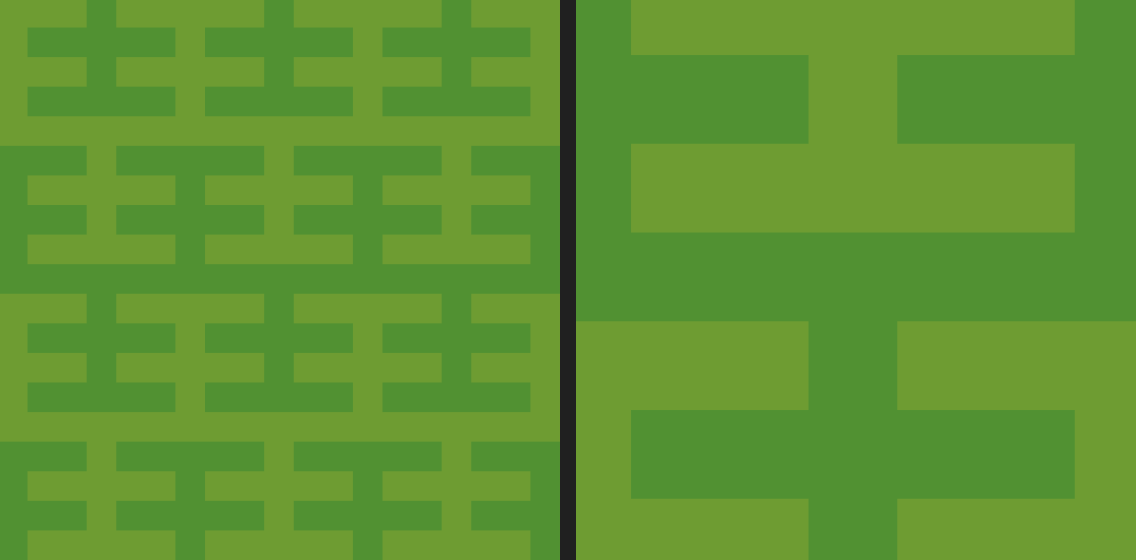
Left: the whole. Right: its middle third, enlarged.
A Shadertoy shader for this pattern:

```glsl
// Interlocking two-tone fretwork: bars joined by stems, standing on full-width strips.
// Every second band swaps its two greens. Each grid row is one horizontal profile,
// and rows are blended by their exact coverage of the pixel, which smooths all edges.

const float UNITS = 18.93;        // grid units across the canvas
const float LEFT_MARGIN = 0.93;   // units left of the first bar
const float MOTIF_WIDTH = 6.0;    // bar of five units plus a gap of one
const int BAND_ROWS = 5;          // bar, stem, bar, stem, strip

const vec3 LIGHT_GREEN = vec3(0.43, 0.61, 0.195);
const vec3 DARK_GREEN = vec3(0.318, 0.57, 0.198);

// Coverage of a stripe repeated every period, filtered over one pixel
float stripe(float x, float center, float width, float period, float pixel) {
    float d = abs(mod(x - center + 0.5 * period, period) - 0.5 * period);
    return clamp((0.5 * width - d) / pixel + 0.5, 0.0, 1.0);
}

// Horizontal profile of one row within a band
float rowProfile(int row, float bar, float stem) {
    if (row == BAND_ROWS - 1) return 1.0;
    return row % 2 == 0 ? bar : stem;
}

// Share of light green at a grid position
float fretwork(vec2 grid, float pixel) {
    float bar = stripe(grid.x, 2.5, 5.0, MOTIF_WIDTH, pixel);
    float stem = stripe(grid.x, 2.5, 1.0, MOTIF_WIDTH, pixel);
    float period = float(2 * BAND_ROWS);
    float light = 0.0;
    for (int i = 0; i < 2 * BAND_ROWS; i++) {
        float profile = rowProfile(i % BAND_ROWS, bar, stem);
        float tone = i < BAND_ROWS ? profile : 1.0 - profile;
        light += tone * stripe(grid.y, float(i) + 0.5, 1.0, period, pixel);
    }
    return light;
}

void mainImage(out vec4 fragColor, in vec2 fragCoord) {
    float pixel = UNITS / iResolution.y;
    vec2 grid = fragCoord * pixel - vec2(LEFT_MARGIN, 0.0);
    vec3 color = mix(DARK_GREEN, LIGHT_GREEN, fretwork(grid, pixel));
    fragColor = vec4(color, 1.0);
}
```
